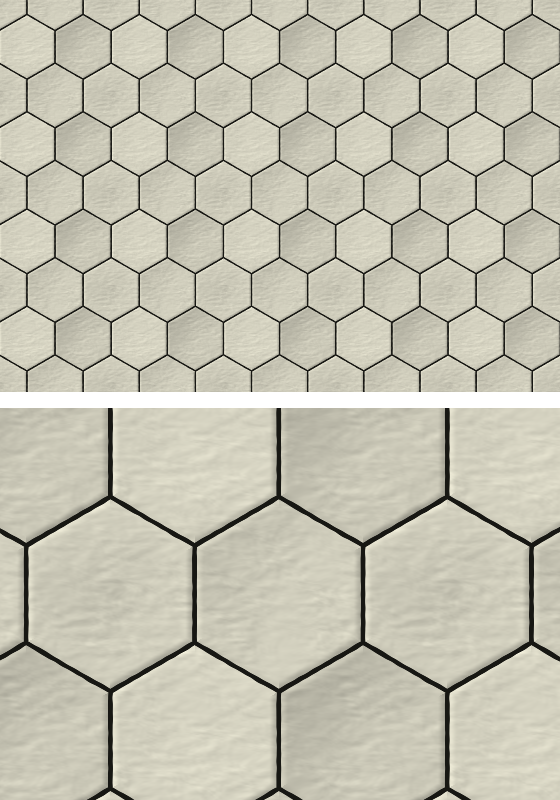
Top: the whole. Bottom: its middle third, enlarged.
Give the GLSL for this pattern, as a WebGL 2 fragment shader.

```glsl
#version 300 es
precision highp float;

uniform vec2 u_resolution;
out vec4 fragColor;

const float TILES_ACROSS = 9.974;
const vec2 ROW_STEP = vec2(1.0, 1.7320508);
const vec2 FIRST_CENTER = vec2(0.48, -0.835);
const float JOINT_HALF_WIDTH = 0.0135;
const vec3 CLAY = vec3(0.84, 0.83, 0.76);
const vec3 JOINT = vec3(0.09, 0.09, 0.075);

float hash(vec2 p) {
    vec3 q = fract(vec3(p.xyx) * 0.1031);
    q += dot(q, q.yzx + 33.33);
    return fract((q.x + q.y) * q.z);
}

float noise(vec2 p) {
    vec2 i = floor(p);
    vec2 f = fract(p);
    f = f * f * (3.0 - 2.0 * f);
    float low = mix(hash(i), hash(i + vec2(1.0, 0.0)), f.x);
    float high = mix(hash(i + vec2(0.0, 1.0)), hash(i + vec2(1.0, 1.0)), f.x);
    return mix(low, high, f.y);
}

float fbm(vec2 p) {
    float sum = 0.0;
    float amplitude = 0.5;
    for (int i = 0; i < 3; i++) {
        sum += amplitude * noise(p);
        p = p * 2.03 + 7.1;
        amplitude *= 0.5;
    }
    return sum;
}

// Offset from the nearest tile center in xy, tile kind 0 to 3 in z
vec3 hexTile(vec2 p) {
    vec2 cellA = round(p / ROW_STEP);
    vec2 cellB = round(p / ROW_STEP - 0.5);
    vec2 a = p - cellA * ROW_STEP;
    vec2 b = p - (cellB + 0.5) * ROW_STEP;
    return dot(a, a) < dot(b, b)
        ? vec3(a, mod(cellA.x, 2.0))
        : vec3(b, 2.0 + mod(cellB.x, 2.0));
}

// Outward normal of the nearest side in xy, distance to it in z
vec3 hexEdge(vec2 p) {
    vec2 a = abs(p);
    vec2 slanted = vec2(0.5, 0.8660254);
    vec2 n = a.x > dot(a, slanted) ? vec2(1.0, 0.0) : slanted;
    vec2 side = vec2(p.x < 0.0 ? -1.0 : 1.0, p.y < 0.0 ? -1.0 : 1.0);
    return vec3(n * side, 0.5 - dot(a, n));
}

// Broad tone of each tile kind: flat light, shaded, or softly stained
float tileTone(vec2 p, float kind) {
    float upperLeft = smoothstep(-0.25, 0.55, dot(p, vec2(-0.75, 0.66)));
    float stain = exp(-7.0 * dot(p - vec2(-0.1, 0.04), p - vec2(-0.1, 0.04)));
    if (kind < 0.5) return 0.995 - 0.02 * upperLeft;
    if (kind < 1.5) return 0.95 - 0.11 * upperLeft;
    if (kind < 2.5) return 0.98 - 0.08 * upperLeft;
    return 0.975 - 0.055 * stain;
}

// Embossed horizontal pits lit from the upper left
float grain(vec2 p, float kind) {
    vec2 q = p * vec2(11.0, 25.0) + kind * 37.0 + 60.0;
    q += 0.8 * noise(q * 0.5 + 11.0);
    float relief = fbm(q) - fbm(q + vec2(-0.3, 0.5));
    float wear = mix(0.45, 1.15, noise(p * 4.0 + kind * 13.0 + 20.0));
    return relief * wear * 0.19;
}

void main() {
    vec2 p = (gl_FragCoord.xy - vec2(0.0, u_resolution.y)) / u_resolution.x;
    p = p * TILES_ACROSS - FIRST_CENTER;
    float pixel = TILES_ACROSS / u_resolution.x;

    vec3 tile = hexTile(p);
    vec3 edge = hexEdge(tile.xy);

    // Tile face
    float tone = tileTone(tile.xy, tile.z) + grain(tile.xy, tile.z);
    tone += 0.03 * (noise(tile.xy * 5.0 + tile.z * 19.0 + 40.0) - 0.5);

    // Raised rim: bright toward the light, dim away from it
    float rim = 1.0 - smoothstep(0.015, 0.06, edge.z);
    float facing = dot(edge.xy, normalize(vec2(-1.0, 0.8)));
    tone += rim * (facing > 0.0 ? 0.12 : 0.2) * facing;
    vec3 color = CLAY * tone;

    // Dark joint with a slightly ragged edge
    float halfWidth = JOINT_HALF_WIDTH + 0.005 * (noise(tile.xy * 24.0 + 50.0) - 0.5);
    float joint = 1.0 - smoothstep(halfWidth - 0.5 * pixel, halfWidth + 0.5 * pixel, edge.z);
    color = mix(color, JOINT, joint);

    fragColor = vec4(clamp(color, 0.0, 1.0), 1.0);
}
```
